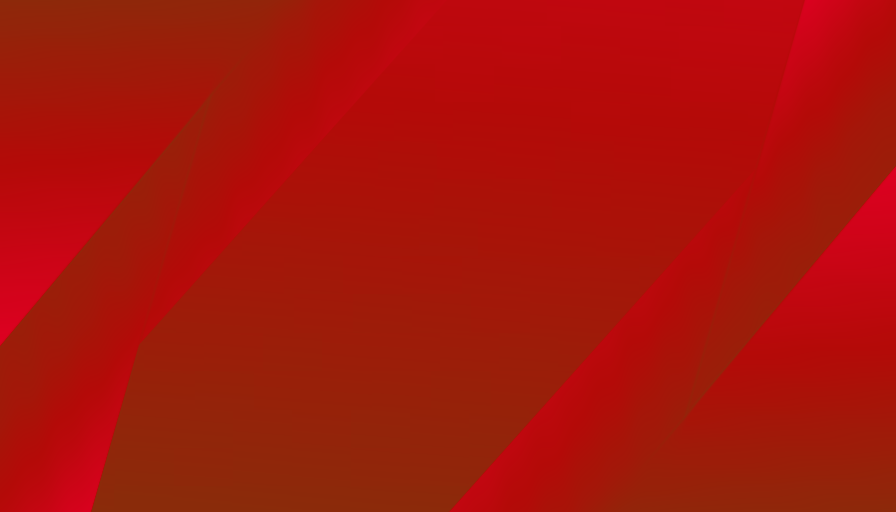
A WebGL 1 fragment shader for this background:

```glsl
precision highp float;
// Folded red ribbons over a vertical red-to-brown gradient.
// Two opposite corners hold the same three facets, turned by half a circle;
// each facet picks a heat value and one shared ramp turns heat into colour.

uniform vec2 u_resolution;

// Heat ramp
const vec3 BROWN   = vec3(0.54, 0.17, 0.04);
const vec3 RED     = vec3(0.705, 0.04, 0.03);
const vec3 CRIMSON = vec3(0.87, 0.00, 0.13);

// Fold lines, centred on the canvas, in units of its height
const float ASPECT = 1.745;
const vec2 OUTER_A = vec2(-0.873, -0.177);
const vec2 OUTER_B = vec2(-0.464, 0.311);
const vec2 STEEP_A = vec2(-0.695, -0.500);
const vec2 STEEP_B = vec2(-0.464, 0.307);
const vec2 INNER_A = vec2(-0.605, -0.177);
const vec2 INNER_B = vec2(-0.002, 0.500);

// Fine detail
const float CREASE_WIDTH = 0.0028;
const float CREASE_DEPTH = 0.13;
const float FADE_WIDTH   = 0.055;
const float MOTTLE       = 0.016;
const float PATCH_DEPTH  = 0.022;
const vec2  PATCH_SIZE   = vec2(0.115, 0.075);

vec3 heatColour(float heat) {
  float h = clamp(heat, 0.0, 1.0) * 2.0;
  return mix(mix(BROWN, RED, min(h, 1.0)), CRIMSON, max(h - 1.0, 0.0));
}

// Signed distance to a line, positive on the left of a -> b
float lineSide(vec2 p, vec2 a, vec2 b) {
  vec2 d = normalize(b - a);
  return dot(p - a, vec2(-d.y, d.x));
}

float cover(float d, float width) {
  return smoothstep(-width, width, d);
}

float crease(float d) {
  return CREASE_DEPTH * exp(-d * d / (CREASE_WIDTH * CREASE_WIDTH));
}

float hash(vec2 cell) {
  return fract(sin(dot(cell, vec2(12.99, 78.23))) * 4375.85);
}

// Soft streaks from layered sines
float streaks(vec2 p) {
  return sin(p.x * 47.0 + 2.0 * sin(p.y * 9.0))
       * sin(p.y * 19.0 + sin(p.x * 23.0))
       + 0.5 * sin(p.x * 91.0 + p.y * 13.0);
}

// Faint rectangular cells, each row shifted by its own amount
float patches(vec2 p) {
  vec2 g = p / PATCH_SIZE;
  g.x += hash(vec2(floor(g.y), 3.0));
  return hash(floor(g)) - 0.5;
}

void main() {
  vec2 p = (gl_FragCoord.xy / u_resolution - 0.5) * vec2(ASPECT, 1.0);
  float pixel = 0.8 / u_resolution.y;

  // Turn the lower right half onto the upper left one
  vec2 q = lineSide(p, vec2(0.0), INNER_B - INNER_A) < 0.0 ? -p : p;
  float outer = lineSide(q, OUTER_A, OUTER_B);
  float steep = lineSide(q, STEEP_A, STEEP_B);
  float inner = lineSide(q, INNER_A, INNER_B);
  float depth = max(-outer, 0.0);
  float grain = MOTTLE * streaks(p);

  // Heat of the middle and of the three facets
  float middle = 0.33 + 0.6 * p.y + 0.05 * p.x + PATCH_DEPTH * patches(p);
  float flap   = 0.57 + 0.2 * q.y - 1.9 * inner + grain;
  float band   = 0.2 + 0.8 * depth + 4.2 * depth * depth + grain;
  float corner = 0.86 - 1.45 * q.y + 0.12 * q.x + 0.4 * MOTTLE * streaks(p.yx);

  // Stack the facets; the outer fold melts away toward the canvas edge
  float fade = smoothstep(0.28, 0.44, q.y);
  float heat = mix(middle, flap, cover(inner, pixel));
  heat = mix(heat, band, cover(steep, pixel));
  heat -= 0.6 * crease(steep);
  heat = mix(heat, corner, cover(outer, mix(pixel, FADE_WIDTH, fade)));
  heat -= crease(outer) * (1.0 - fade);

  gl_FragColor = vec4(heatColour(heat), 1.0);
}
```
